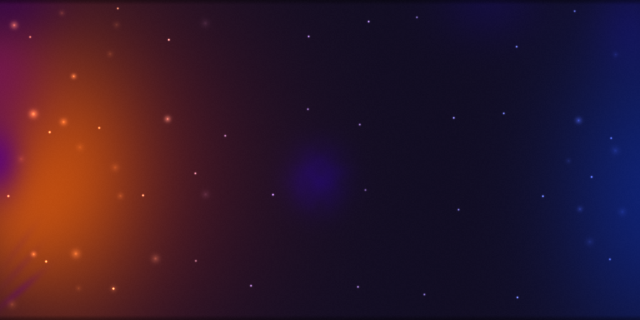
A Shadertoy shader for this background:

```glsl
// Warm ember glow fading through dark violet space to a blue rim, with scattered sparks.

const vec3 SPACE        = vec3(0.068, 0.052, 0.138);
const vec3 CRIMSON      = vec3(0.330, 0.055, 0.005);
const vec3 ORANGE       = vec3(0.310, 0.175, -0.075);
const vec3 EMBER        = vec3(0.150, 0.075, -0.020);
const vec3 BLUE_RIM     = vec3(-0.010, 0.075, 0.300);
const vec3 BLUE_HAZE    = vec3(0.010, 0.000, 0.095);
const vec3 INDIGO       = vec3(0.030, -0.015, 0.200);
const vec3 MAGENTA      = vec3(0.480, 0.080, 0.340);
const vec3 VIOLET       = vec3(0.370, 0.020, 0.450);
const vec3 CORNER       = vec3(0.230, 0.030, 0.270);
const vec3 WARM_SPARK   = vec3(1.000, 0.600, 0.300);
const vec3 VIOLET_SPARK = vec3(0.650, 0.450, 0.850);
const vec3 BLUE_SPARK   = vec3(0.350, 0.450, 1.000);

const float STAR_CELL   = 0.25;
const float STAR_RADIUS = 0.0034;
const float BOKEH_CELL  = 0.145;
const float EDGE_FADE   = 0.018;

vec3 hash3(vec2 p) {
    vec3 q = fract(vec3(p.xyx) * vec3(0.1031, 0.1030, 0.0973));
    q += dot(q, q.yxz + 33.33);
    return fract((q.xxy + q.yzz) * q.zyx);
}

float noise(vec2 p) {
    vec2 i = floor(p), f = fract(p);
    f = f * f * (3.0 - 2.0 * f);
    float low  = mix(hash3(i).x, hash3(i + vec2(1, 0)).x, f.x);
    float high = mix(hash3(i + vec2(0, 1)).x, hash3(i + vec2(1, 1)).x, f.x);
    return mix(low, high, f.y);
}

// Soft elliptical falloff, 1 at the centre
float glow(vec2 p, vec2 centre, vec2 radius) {
    vec2 d = (p - centre) / radius;
    return exp(-dot(d, d));
}

vec3 sparkTint(float x) {
    vec3 tint = mix(WARM_SPARK, VIOLET_SPARK, smoothstep(0.35, 0.85, x));
    return mix(tint, BLUE_SPARK, smoothstep(1.1, 1.7, x));
}

vec3 background(vec2 p) {
    vec3 col = SPACE;
    col += CRIMSON * glow(p, vec2(0.18, 0.46), vec2(0.55, 0.62));
    col += ORANGE * glow(p, vec2(0.20, 0.45), vec2(0.25, 0.39));
    col += EMBER * glow(p, vec2(0.02, 0.28), vec2(0.17, 0.19));
    col += BLUE_RIM * glow(p, vec2(2.05, 0.40), vec2(0.30, 0.52));
    col += BLUE_HAZE * glow(p, vec2(1.53, 1.00), vec2(0.16, 0.13));
    col += BLUE_HAZE * glow(p, vec2(1.97, 0.93), vec2(0.12, 0.16));

    // Mottled indigo orb near the middle
    float mottle = 0.8 + 0.4 * noise(p * 28.0);
    col += INDIGO * mottle * glow(p, vec2(0.99, 0.445), vec2(0.085, 0.095));

    // Purple haze on the left rim
    col = mix(col, MAGENTA, 0.75 * glow(p, vec2(-0.02, 0.77), vec2(0.15, 0.20)));
    col = mix(col, VIOLET, 0.90 * glow(p, vec2(-0.01, 0.50), vec2(0.07, 0.11)));
    return mix(col, CORNER, 0.85 * glow(p, vec2(0.0, 1.0), vec2(0.18, 0.11)));
}

// Faint slanted rays in the lower left
float rays(vec2 p) {
    float sum = 0.0;
    for (int i = 0; i < 3; i++) {
        float k = float(i);
        vec2 dir = normalize(vec2(1.0, 0.85 + 0.25 * k));
        vec2 d = p - vec2(0.06, 0.09 + 0.07 * k);
        float across = dot(d, vec2(-dir.y, dir.x));
        float along = dot(d, dir);
        sum += exp(-pow(across / 0.013, 2.0) - pow(along / 0.08, 2.0)) / (1.0 + 1.5 * k);
    }
    return sum;
}

// One sharp point per cell
vec3 stars(vec2 p) {
    vec2 cell = floor(p / STAR_CELL);
    vec3 h = hash3(cell + 17.0);
    vec2 centre = (cell + 0.1 + 0.8 * h.xy) * STAR_CELL;
    float light = glow(p, centre, vec2(STAR_RADIUS)) * (0.5 + 0.5 * h.z);
    return light * mix(sparkTint(centre.x), vec3(1.0), 0.2);
}

// Blurred discs, denser toward both sides
vec3 bokeh(vec2 p) {
    vec2 cell = floor(p / BOKEH_CELL);
    vec3 h = hash3(cell + 53.0);
    vec3 g = hash3(cell + 91.0);
    vec2 centre = (cell + 0.25 + 0.5 * h.xy) * BOKEH_CELL;
    float density = 0.8 * (1.0 - smoothstep(0.1, 0.9, centre.x))
                  + 0.6 * smoothstep(1.6, 1.95, centre.x);
    float radius = mix(0.008, 0.014, g.x);
    float power = mix(0.08, 0.45, g.y * g.y * g.y);
    float light = glow(p, centre, vec2(radius)) + 0.6 * glow(p, centre, vec2(0.3 * radius));
    return step(h.z, density) * power * light * sparkTint(centre.x);
}

void mainImage(out vec4 fragColor, in vec2 fragCoord) {
    vec2 uv = fragCoord / iResolution.xy;
    vec2 p = uv * vec2(2.0, 1.0);

    vec3 col = background(p);
    col = mix(col, VIOLET, 0.35 * rays(p));
    col += bokeh(p) + stars(p);

    // Darkened upper and lower borders, then fine grain against banding
    col *= mix(0.65, 1.0, smoothstep(0.0, EDGE_FADE, min(uv.y, 1.0 - uv.y)));
    col += (hash3(floor(p * 256.0)).x - 0.5) * 0.008;
    fragColor = vec4(clamp(col, 0.0, 1.0), 1.0);
}
```
